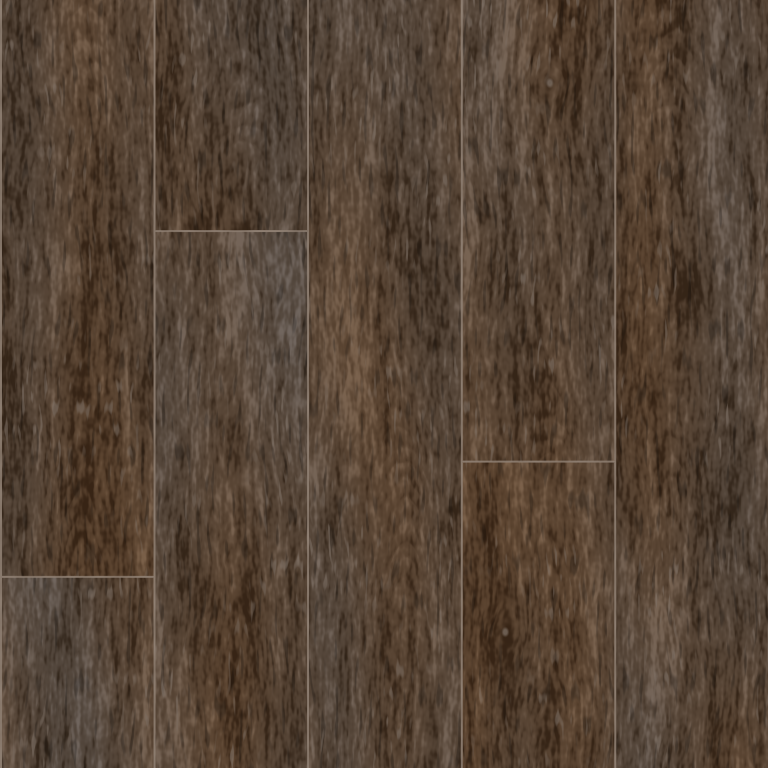
A WebGL 2 fragment shader for this texture:

```glsl
#version 300 es
precision highp float;

uniform vec2 u_resolution;
out vec4 fragColor;

// Layout, in canvas units
const float COLUMNS = 5.0;
const float SEAM_SHIFT = 0.0012;
const float SEAM_HALF_WIDTH = 0.0013;
const float NO_JOINT = -1.0;
const float JOINT_Y[5] = float[5](0.249, 0.699, NO_JOINT, 0.399, NO_JOINT);
const float HEART_OFFSET[5] = float[5](0.012, 0.012, 0.020, 0.013, -0.025);
const vec2 KNOTS[2] = vec2[2](vec2(0.716, 0.892), vec2(0.658, 0.177));

// Colours
const vec3 DARK_WOOD = vec3(0.205, 0.145, 0.095);
const vec3 MID_WOOD = vec3(0.335, 0.268, 0.212);
const vec3 PALE_WOOD = vec3(0.460, 0.392, 0.338);
const vec3 SEAM_COLOR = vec3(0.56, 0.50, 0.45);
const vec3 FLECK_COLOR = vec3(0.50, 0.45, 0.41);
const vec3 WARM_TINT = vec3(1.05, 0.97, 0.86);
const vec3 COOL_TINT = vec3(0.96, 1.02, 1.10);

// Grain
const float RING_FREQUENCY = 130.0;
const float RING_STRENGTH = 0.17;
const float HEART_WIDTH = 0.028;
const float FLECK_STRENGTH = 0.55;
const float KNOT_RADIUS = 0.007;
const float TAU = 6.2832;

float hash(ivec2 cell) {
    uint n = uint(cell.x) * 1597334677u ^ uint(cell.y) * 3812015801u;
    n = (n ^ (n >> 15)) * 2246822519u;
    n = (n ^ (n >> 13)) * 3266489917u;
    return float((n ^ (n >> 16)) >> 8) / 16777216.0;
}

float cornerSlope(ivec2 cell, vec2 offset) {
    float angle = TAU * hash(cell);
    return dot(vec2(cos(angle), sin(angle)), offset);
}

// Gradient noise, roughly -0.7 to 0.7
float noise(vec2 p) {
    ivec2 i = ivec2(floor(p));
    vec2 f = fract(p);
    vec2 w = f * f * f * (f * (f * 6.0 - 15.0) + 10.0);
    float low = mix(cornerSlope(i, f), cornerSlope(i + ivec2(1, 0), f - vec2(1, 0)), w.x);
    float high = mix(cornerSlope(i + ivec2(0, 1), f - vec2(0, 1)),
                     cornerSlope(i + ivec2(1, 1), f - vec2(1, 1)), w.x);
    return mix(low, high, w.y);
}

// Nested arches: growth rings cut by a plane that drifts from the heart
float archRings(float x, float y, float seed) {
    float depth = 0.02 + 0.17 * y + 0.05 * noise(vec2(seed, y * 3.0));
    float radius = length(vec2(x * 1.6, depth));
    radius += 0.004 * noise(vec2(x * 45.0 + seed, y * 28.0));
    float ring = fract(radius * RING_FREQUENCY);
    return smoothstep(0.0, 0.65, ring) * smoothstep(1.0, 0.75, ring);
}

vec3 woodColor(vec2 uv, int column, float plank) {
    // Grain wanders, and opens around the knots
    vec2 grain = uv;
    grain.x += 0.008 * noise(uv * vec2(9.0, 6.0) + plank * 7.3);
    float knot = 0.0;
    float knotHalo = 0.0;
    for (int k = 0; k < 2; k++) {
        vec2 d = uv - KNOTS[k];
        float spread = exp(-dot(d * vec2(1.0, 0.6), d) / 0.0004);
        grain.x -= d.x * 0.6 * spread;
        knotHalo += spread;
        knot += 1.0 - smoothstep(0.3, 1.0, length(d * vec2(1.2, 0.9)) / KNOT_RADIUS);
    }
    float center = (float(column) + 0.5) / COLUMNS + HEART_OFFSET[column];
    float heartX = grain.x - center - 0.012 * noise(vec2(plank * 5.1, uv.y * 4.0));
    vec2 g = grain + plank * vec2(3.71, 5.37);

    // Streaks, from broad bands to single fibres
    float tone = 0.47 + 0.10 * (hash(ivec2(int(plank), 91)) - 0.5);
    tone += 0.42 * noise(g * vec2(13.0, 2.0));
    tone += 0.38 * noise(g * vec2(48.0, 4.5));
    tone += 0.36 * noise(g * vec2(105.0, 14.0));
    tone += 0.42 * noise(g * vec2(190.0, 42.0));
    tone += 0.22 * noise(g * vec2(240.0, 120.0));

    // Darker heart with arches
    float heart = exp(-heartX * heartX / (HEART_WIDTH * HEART_WIDTH));
    float heartPatch = smoothstep(-0.35, 0.25, noise(vec2(plank * 2.3, uv.y * 3.5)));
    float ring = archRings(heartX, uv.y, plank * 11.7);
    tone += RING_STRENGTH * (ring - 0.5) * (0.25 + 1.1 * heart * heartPatch);
    tone -= 0.11 * heart * heartPatch + 0.10 * knotHalo;

    vec3 color = mix(DARK_WOOD, MID_WOOD, smoothstep(0.0, 0.5, tone));
    color = mix(color, PALE_WOOD, smoothstep(0.45, 1.0, tone));

    // Warm and cool drift
    float cool = 0.5 + 1.0 * noise(g * vec2(8.0, 1.7) + 31.0);
    cool += 0.5 * (hash(ivec2(int(plank), 17)) - 0.5);
    color *= mix(WARM_TINT, COOL_TINT, clamp(cool, 0.0, 1.0));

    // Short pores: pale filled ones and dark open ones
    float patches = smoothstep(-0.3, 0.4, noise(g * vec2(15.0, 7.0) + 53.0));
    float fleck = smoothstep(0.20, 0.48, noise(g * vec2(165.0, 36.0) + 71.0));
    float pore = smoothstep(0.18, 0.45, noise(g * vec2(150.0, 24.0) + 13.0));
    color *= 1.0 - 0.22 * pore;
    color = mix(color, FLECK_COLOR, FLECK_STRENGTH * fleck * patches);
    return mix(color, FLECK_COLOR, 0.7 * clamp(knot, 0.0, 1.0));
}

void main() {
    vec2 uv = gl_FragCoord.xy / u_resolution;
    float pixel = 1.0 / min(u_resolution.x, u_resolution.y);

    // Plank under this point
    float x = uv.x - SEAM_SHIFT;
    int column = clamp(int(floor(x * COLUMNS)), 0, 4);
    float joint = JOINT_Y[column];
    float plank = float(column) * 2.0 + step(joint, uv.y) + 1.0;
    vec3 color = woodColor(uv, column, plank);

    // Pale seams between planks
    float seamDistance = min(abs(x - round(x * COLUMNS) / COLUMNS), abs(uv.y - joint));
    float seam = 1.0 - smoothstep(-0.5 * pixel, 0.5 * pixel, seamDistance - SEAM_HALF_WIDTH);
    float wear = 0.88 + 0.25 * noise(uv * 35.0);
    color = mix(color, SEAM_COLOR, seam * wear);
    fragColor = vec4(color, 1.0);
}
```
